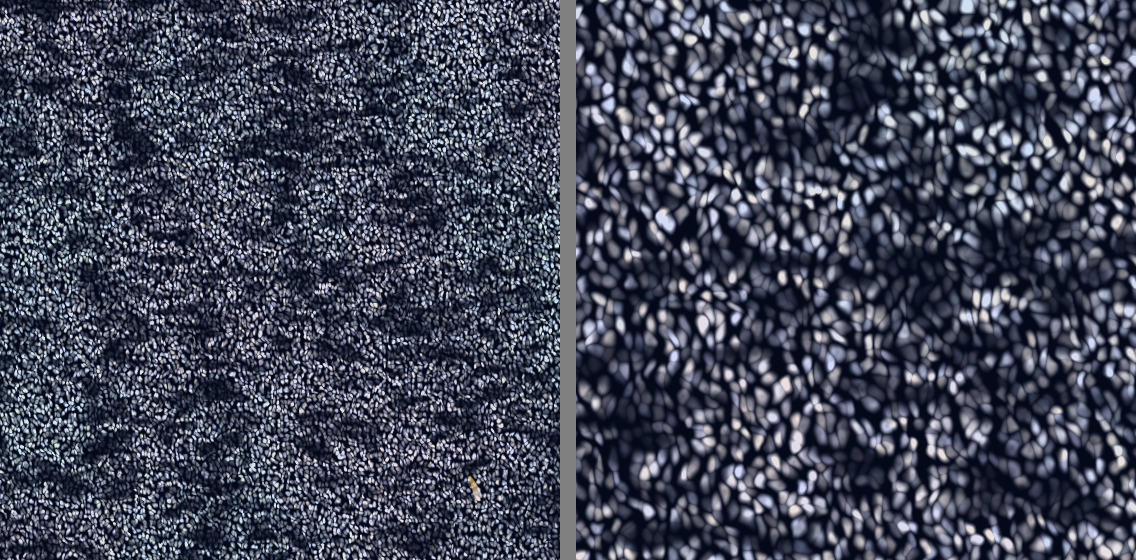
Left: the whole. Right: its middle third, enlarged.
This texture is drawn by a Shadertoy shader. Its source:

```glsl
// Dark navy looped-pile fabric: small pale leaning tufts crowded on a jittered
// grid, cut by wavy horizontal crevices and shaded by faint upright streaks.
// One small straw-coloured fleck lies near the lower right corner.

// Integer hash: four random values in 0..1 for a cell
vec4 hash4(vec2 cell, uint seed) {
    uvec2 c = uvec2(ivec2(cell));
    uvec4 v = uvec4(c.x, c.y, c.x ^ (c.y << 8), seed) * 1664525u + 1013904223u;
    for (int i = 0; i < 2; i++) {
        v += v.yzxy * v.wxyz;
        v ^= v >> 16;
    }
    return vec4(v >> 8) / 16777216.0;
}

float noise(vec2 p, uint seed) {
    vec2 i = floor(p), f = fract(p);
    f = f * f * (3.0 - 2.0 * f);
    float low = mix(hash4(i, seed).x, hash4(i + vec2(1, 0), seed).x, f.x);
    float high = mix(hash4(i + vec2(0, 1), seed).x, hash4(i + vec2(1, 1), seed).x, f.x);
    return mix(low, high, f.y);
}

// Brightest tuft over this point: x is its height, y its random tint
vec2 tufts(vec2 p) {
    p += 0.006 * vec2(noise(p * 50.0, 1u), noise(p * 50.0, 2u));
    p += 0.003 * vec2(noise(p * 170.0, 12u), noise(p * 170.0, 13u));
    p *= vec2(138, 116);
    vec2 home = floor(p), best = vec2(0, 0.5);
    for (int y = -1; y <= 1; y++)
    for (int x = -1; x <= 1; x++) {
        vec2 cell = home + vec2(x, y);
        vec4 rnd = hash4(cell, 3u);
        vec2 d = p - cell - 0.5 - 0.9 * (rnd.xy - 0.5);
        float lean = mix(-0.3, 1.1, rnd.z);
        vec2 axis = vec2(-sin(lean), cos(lean));
        vec2 q = vec2(dot(d, vec2(axis.y, -axis.x)), dot(d, axis));
        float body = 1.0 - smoothstep(0.2, 1.05, length(q / vec2(0.56, 0.76)));
        float height = body * (0.36 + 0.74 * rnd.w);
        if (height > best.x) best = vec2(height, fract(rnd.z * 7.0 + rnd.x));
    }
    return best;
}

// How upright the pile stands: low in crevices and along the streaks
float pileShade(vec2 p) {
    float bend = 0.018 * noise(p * vec2(24, 14), 4u);
    float crevice = 0.65 * noise(vec2(p.x * 24.0, (p.y + bend) * 72.0), 5u)
                  + 0.35 * noise(vec2(p.x * 50.0, (p.y - bend) * 110.0), 6u);
    float sway = p.x + 0.08 * p.y + 0.03 * noise(p * 6.0, 7u);
    float streak = 0.5 * noise(vec2(sway * 10.0, p.y * 2.2), 8u)
                 + 0.5 * noise(vec2(sway * 24.0, p.y * 5.0), 9u);
    float corner = smoothstep(0.24, 0.0, length(p - vec2(1.0, 0.06)));
    float pile = smoothstep(0.14, 0.6, crevice + 0.4 * (streak - 0.5));
    return mix(0.2, 1.14, pile) * (0.84 + 0.32 * streak) * (1.0 - 0.3 * corner);
}

void mainImage(out vec4 fragColor, in vec2 fragCoord) {
    vec2 p = fragCoord / iResolution.y;

    // Tufts and fine fibre grain give one tone
    vec2 tuft = tufts(p);
    float fibre = noise(p * vec2(270, 230), 10u) - 0.5;
    float tone = tuft.x * pileShade(p) * (1.0 + 0.5 * fibre);

    // Navy ground to pale blue grey, with faint per-tuft and regional tints
    tone = min(tone, 1.05);
    vec3 color = mix(vec3(0.015, 0.035, 0.1), vec3(0.81, 0.84, 0.885), tone);
    color.b += 0.05 * tone * (1.0 - tone);
    float warm = tuft.y - 0.5;
    float teal = noise(p * vec2(7, 5), 11u) - 0.5;
    color += tone * (vec3(0.1, 0.03, -0.11) * warm + vec3(-0.08, 0.04, 0.01) * teal);

    // Tapered straw fleck, yellow above and pale below
    vec2 d = p - vec2(0.848, 0.13);
    vec2 along = normalize(vec2(-0.38, 0.92));
    vec2 q = vec2(dot(d, vec2(along.y, -along.x)), dot(d, along));
    q.x += 5.0 * q.y * q.y;
    float width = 0.0055 - 0.13 * q.y;
    float edge = max(abs(q.x) - clamp(width, 0.001, 0.0065), abs(q.y) - 0.022);
    float fleck = 1.0 - smoothstep(-0.0015, 0.0015, edge);
    vec3 straw = mix(vec3(0.9, 0.84, 0.8), vec3(0.9, 0.74, 0.42), smoothstep(-0.012, 0.012, q.y));
    color = mix(color, straw * (0.75 + 0.3 * tuft.x), fleck * 0.9);

    fragColor = vec4(clamp(color, 0.0, 1.0), 1.0);
}
```
